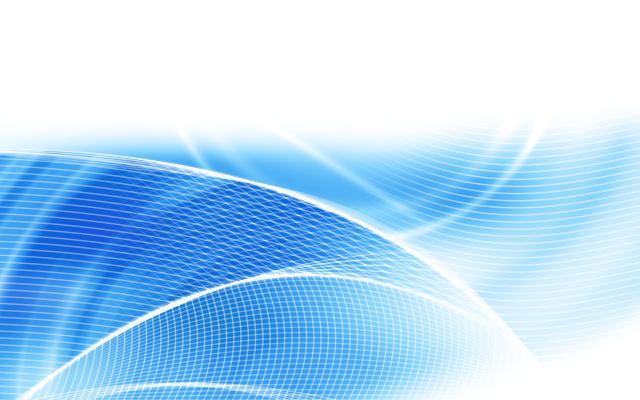
Reproduce this background procedurally as a WebGL 2 fragment shader.

```glsl
#version 300 es
precision highp float;
// Blue silk background: white sky, soft colour clouds, sweeping streaks and woven arches of fine lines.
uniform vec2 u_resolution;
out vec4 outColor;

// Lengths are in canvas heights; the canvas is 1.6 wide.
const vec3 RAMP[6] = vec3[6](
  vec3(1.0, 1.0, 1.0), vec3(0.78, 0.92, 1.0), vec3(0.53, 0.83, 0.99),
  vec3(0.30, 0.69, 0.96), vec3(0.15, 0.56, 0.92), vec3(0.04, 0.41, 0.85));
const vec3 INDIGO = vec3(0.12, 0.30, 0.86);
const vec3 TEAL = vec3(0.08, 0.52, 0.74);
const float THREAD = 0.0011;              // half width of a woven thread
const vec2 LEFT_HUB = vec2(0.75, 0.0);    // centre of the left streaks
const vec2 RIGHT_HUB = vec2(0.9, 0.9);    // centre of the right streaks

float hash(float n) { return fract(sin(n * 127.1) * 43758.5); }

float noise(float x) {
  float i = floor(x), f = fract(x);
  return mix(hash(i), hash(i + 1.0), f * f * (3.0 - 2.0 * f));
}

float blob(vec2 p, vec2 center, vec2 radius) {
  vec2 d = (p - center) / radius;
  return exp(-dot(d, d));
}

float bell(float d, float width) { return exp(-d * d / (width * width)); }

// Outlines of the three arches, as height over x.
float greatArch(float x) { return 0.627 - 0.2 * x * x - 0.04 * pow(x, 5.0); }
float lowArch(float x) { return 0.312 - 0.62 * (x - 0.77) * (x - 0.77); }
float highBranch(float x) { return 0.369 - 0.36 * (x - 1.05) * (x - 1.05); }

// Distance to the zero of a field, from its screen gradient.
float fieldDistance(float v, float pixel) {
  return abs(v) * pixel / max(length(vec2(dFdx(v), dFdy(v))), 1e-6);
}

float stroke(float v, float halfWidth, float pixel) {
  return 1.0 - smoothstep(halfWidth - 0.5 * pixel, halfWidth + pixel, fieldDistance(v, pixel));
}

// Thin threads at each whole value of v; dense ones melt into a tint.
float threads(float v, float pixel) {
  float slope = max(length(vec2(dFdx(v), dFdy(v))), 1e-6);
  float d = abs(fract(v + 0.5) - 0.5) * pixel / slope;
  float line = 1.0 - smoothstep(THREAD - 0.5 * pixel, THREAD + pixel, d);
  return mix(line, 0.4, smoothstep(0.3, 0.6, slope));
}

// Strength of the blue, from 0 (white) to 1 (deep).
float clouds(vec2 p, float inside) {
  float d = 0.66 * inside * smoothstep(1.35, 0.55, p.x);
  d += (1.0 - inside) * 0.62 * blob(p, vec2(0.42, 0.57), vec2(0.36, 0.10));
  d += 0.36 * blob(p, vec2(0.88, 0.51), vec2(0.28, 0.11));
  d += 0.44 * blob(p, vec2(1.17, 0.50), vec2(0.20, 0.12));
  d += 0.20 * blob(p, vec2(1.35, 0.56), vec2(0.28, 0.12));
  d += 0.28 * blob(p, vec2(0.62, 0.40), vec2(0.30, 0.13));
  d += 0.28 * blob(p, vec2(0.27, 0.42), vec2(0.18, 0.12));
  d += 0.28 * blob(p, vec2(0.54, 0.20), vec2(0.22, 0.10));
  d += 0.22 * blob(p, vec2(0.90, 0.08), vec2(0.32, 0.10));
  d -= 0.45 * blob(p, vec2(0.02, 0.02), vec2(0.25, 0.13));
  d -= 0.22 * blob(p, vec2(0.10, 0.27), vec2(0.20, 0.05));
  return d;
}

void main() {
  float pixel = 1.0 / u_resolution.y;
  vec2 p = gl_FragCoord.xy * pixel;
  p.x *= 1.6 * u_resolution.y / u_resolution.x;
  float top = greatArch(p.x), low = lowArch(p.x);
  float inside = smoothstep(-0.004, 0.004, top - p.y);
  float underLow = smoothstep(-0.003, 0.003, low - p.y);

  // Clouds with light and dark streaks around two hubs.
  float depth = clouds(p, inside);
  float leftRadius = length((p - LEFT_HUB) * vec2(1.0, 1.1));
  float leftMask = inside * (1.0 - 0.75 * underLow) * smoothstep(1.05, 0.6, p.x);
  depth += leftMask * 0.5 * (noise(leftRadius * 22.0 + 3.0) - 0.5);
  depth += leftMask * 0.22 * (noise(leftRadius * 60.0 - p.x * 5.0) - 0.5);
  float rightRadius = length(p - RIGHT_HUB);
  float rightMask = (1.0 - inside) * smoothstep(1.0, 1.25, p.x);
  depth += rightMask * smoothstep(0.52, 0.68, rightRadius) * 0.3 * noise(rightRadius * 17.0);
  depth -= (1.0 - inside) * 0.22 * bell(rightRadius - 0.5, 0.012);
  depth -= (1.0 - inside) * 0.12 * bell(rightRadius - 0.43, 0.02);
  float ray = p.y - 0.667 + 0.63 * (p.x - 0.708);
  depth -= (1.0 - inside) * 0.17 * bell(ray, 0.014) * smoothstep(1.12, 0.98, p.x);

  // Fade into the white sky and the white lower right corner.
  float skyEdge = p.y + 0.025 * (noise(p.x * 4.0) - 0.5) - 0.03 * smoothstep(0.9, 1.3, p.x);
  float fade = smoothstep(0.71, 0.58, skyEdge);
  fade *= smoothstep(-0.04, 0.13, p.y - 0.38 * (p.x - 1.12));
  depth = clamp(depth * fade, 0.0, 1.0);
  float t = depth * 5.0;
  int step0 = int(min(floor(t), 4.0));
  vec3 color = mix(RAMP[step0], RAMP[step0 + 1], t - float(step0));
  float indigo = blob(p, vec2(0.26, 0.43), vec2(0.15, 0.09)) + blob(p, vec2(0.07, 0.26), vec2(0.12, 0.07));
  color = mix(color, INDIGO, 0.55 * inside * depth * min(indigo, 1.0));
  color = mix(color, TEAL, 0.4 * depth * blob(p, vec2(0.52, 0.19), vec2(0.2, 0.08)));

  // Woven threads: great arch, low arch and the open right side.
  float across = threads((p.y + 0.04 * p.x + 0.17 * p.x * p.x) * 58.0, pixel);
  float rising = threads((p.y - 0.48 * p.x + 0.22 * p.x * p.x) * 62.0, pixel);
  float falling = threads((p.y + 0.75 * p.x) * 48.0, pixel);
  float weave = 0.42 * across + smoothstep(0.2, 0.6, p.x) * (0.22 * rising + 0.28 * falling);
  float ribs = threads(p.y / max(low, 0.03) * 24.0, pixel);
  float fan = threads((p.x - 0.5 * p.y + 1.6 * p.y * p.y) * 55.0, pixel);
  float web = 0.32 * ribs + 0.42 * fan;
  float drift = threads((p.y + 0.16 * p.x - 0.09 * sin(p.x * 4.0)) * 56.0, pixel);
  float open = 0.55 * drift * (1.0 - inside) * smoothstep(0.85, 1.2, p.x);
  float white = mix(weave * inside, web, underLow) + open;

  // Bundles of bright strands along each arch.
  for (int i = 0; i < 6; i++) {
    float k = float(i) / 5.0;
    float spread = 0.028 * k * sin(p.x * 4.2 + 0.5);
    float strand = stroke(p.y - top + spread, 0.0013, pixel);
    white += strand * (0.75 - 0.45 * k) * smoothstep(1.42, 1.2, p.x);
    float branch = mix(low, highBranch(p.x), k);
    white += 0.45 * stroke(p.y - branch, 0.001, pixel) * smoothstep(1.25, 1.0, p.x);
    float floorArch = 0.043 - 0.008 * k - (0.3 + 0.3 * k) * (p.x - 0.46) * (p.x - 0.46);
    white += 0.4 * stroke(p.y - floorArch, 0.001, pixel);
  }
  white += 0.75 * bell(fieldDistance(p.y - top, pixel), 0.005) * smoothstep(0.2, 0.7, p.x) * smoothstep(1.4, 1.15, p.x);
  white += 0.65 * bell(fieldDistance(p.y - low, pixel), 0.006) * smoothstep(1.36, 1.15, p.x);
  outColor = vec4(mix(color, vec3(1.0), clamp(white, 0.0, 0.95)), 1.0);
}
```
